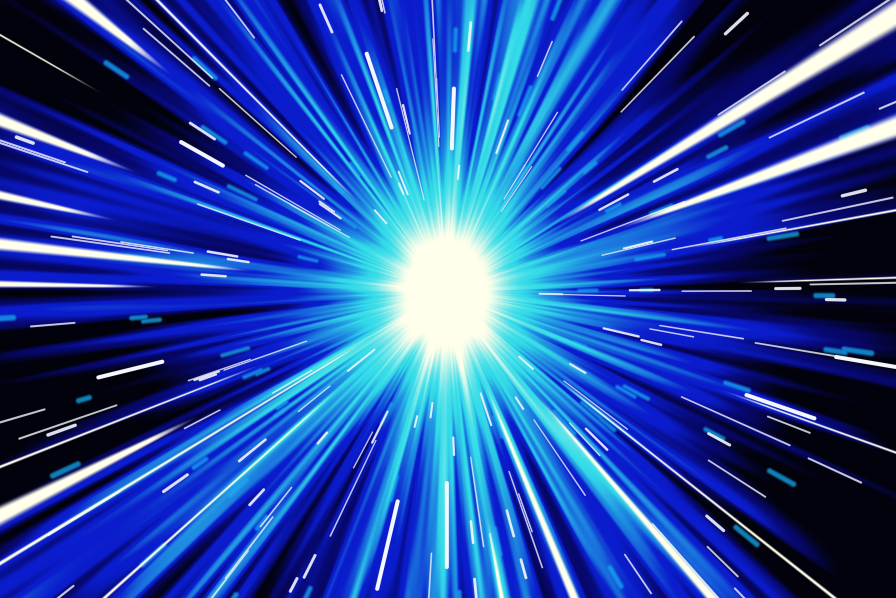
This background is drawn by a WebGL 2 fragment shader. Its source:

```glsl
#version 300 es
precision highp float;
// Blue light-speed burst: a glowing core, radial rays, tapered beams and flying dashes.
uniform vec2 u_resolution;
out vec4 outColor;

const float TAU = 6.2831853;
const vec3 BLACK = vec3(0.008, 0.008, 0.05);
const vec3 NAVY = vec3(0.025, 0.03, 0.42);
const vec3 BLUE = vec3(0.04, 0.11, 0.80);
const vec3 AZURE = vec3(0.11, 0.51, 0.88);
const vec3 CYAN = vec3(0.20, 0.86, 0.91);
const vec3 CREAM = vec3(1.0, 1.0, 0.92);

// Wedge beams: direction in degrees, start radius, widening.
const vec3 BEAMS[11] = vec3[11](
  vec3(31.7, 0.21, 0.034), vec3(20.2, 0.30, 0.038), vec3(141.8, 0.58, 0.06),
  vec3(159.0, 0.55, 0.045), vec3(167.8, 0.56, 0.035), vec3(173.9, 0.32, 0.024),
  vec3(179.0, 0.48, 0.018), vec3(206.6, 0.46, 0.04), vec3(292.6, 0.16, 0.018),
  vec3(310.9, 0.22, 0.017), vec3(280.2, 0.38, 0.02));
// Thin beams: direction in degrees, start radius.
const vec2 LINES[9] = vec2[9](
  vec2(10.3, 0.40), vec2(1.8, 0.48), vec2(134.8, 0.20), vec2(150.1, 0.66), vec2(201.4, 0.33),
  vec2(211.3, 0.14), vec2(221.8, 0.24), vec2(321.7, 0.23), vec2(340.3, 0.48));
// Bold dashes: direction in degrees, start and end radius.
const vec3 DASHES[8] = vec3[8](
  vec3(88.0, 0.24, 0.34), vec3(108.6, 0.29, 0.42), vec3(150.6, 0.43, 0.51), vec3(193.8, 0.49, 0.60),
  vec3(256.8, 0.36, 0.51), vec3(270.0, 0.32, 0.46), vec3(341.0, 0.53, 0.65), vec3(350.5, 0.66, 0.80));

float hash(vec2 p) {
  return fract(sin(dot(p, vec2(127.1, 311.7))) * 43758.545);
}

// Value noise that wraps around the circle after count cells.
float ringNoise(float turn, float radius, float count) {
  vec2 p = vec2(turn * count, radius);
  vec2 cell = floor(p);
  vec2 f = smoothstep(0.0, 1.0, p - cell);
  vec2 a = vec2(mod(cell.x, count) + count, cell.y);
  vec2 b = vec2(mod(cell.x + 1.0, count) + count, cell.y);
  vec2 up = vec2(0.0, 1.0);
  return mix(mix(hash(a), hash(b), f.x), mix(hash(a + up), hash(b + up), f.x), f.y);
}

// Soft angular lobe around a direction in degrees.
float lobe(float angle, float direction, float width) {
  float w = radians(width);
  return exp(-2.0 * (1.0 - cos(angle - radians(direction))) / (w * w));
}

// Rounded radial capsule, given the sideways distance from its axis.
float capsule(float r, float across, float start, float end, float halfWidth, float blur) {
  float along = max(abs(r - 0.5 * (start + end)) - 0.5 * (end - start), 0.0);
  return 1.0 - smoothstep(-blur, blur, length(vec2(along, across)) - halfWidth);
}

float dash(vec2 polar, vec3 shape, float blur) {
  float delta = polar.y - radians(shape.x);
  return step(0.0, cos(delta)) * capsule(polar.x, sin(delta) * polar.x, shape.y, shape.z, 0.0034, blur);
}

// Wedge widening outward: x is the body, y its halo.
vec2 beam(vec2 polar, vec3 shape, float blur) {
  float delta = polar.y - radians(shape.x);
  float across = abs(sin(delta)) * polar.x;
  float w = shape.z * max(polar.x - shape.y, 0.0) + 0.0012;
  float visible = step(0.0, cos(delta)) * smoothstep(shape.y, shape.y + 0.1, polar.x);
  return visible * vec2(1.0 - smoothstep(0.5 * w - blur, 1.1 * w + blur, across), exp(-across / (w + 0.004)));
}

// One randomly placed capsule per angular cell.
float streaks(float r, float turn, float count, float seed, float span, float width, float blur) {
  vec2 id = vec2(floor(turn * count), seed);
  float across = (fract(turn * count) - 0.5 - 0.5 * (hash(id) - 0.5)) * TAU / count * r;
  float start = mix(0.15, 0.80, hash(id + 17.3));
  float end = start + span * mix(0.3, 1.0, hash(id + 41.9));
  return step(0.35, hash(id + 73.1)) * capsule(r, across, start, end, width * (0.5 + r), blur);
}

vec3 ramp(float v) {
  vec3 c = mix(BLACK, NAVY, smoothstep(0.0, 0.2, v));
  c = mix(c, BLUE, smoothstep(0.18, 0.36, v));
  c = mix(c, AZURE, smoothstep(0.40, 0.60, v));
  c = mix(c, CYAN, smoothstep(0.56, 0.76, v));
  return mix(c, CREAM, smoothstep(0.74, 1.06, v));
}

void main() {
  vec2 p = (gl_FragCoord.xy - vec2(0.4987, 0.512) * u_resolution) / u_resolution.y;
  float blur = 0.7 / u_resolution.y;
  float r = length(p);
  float angle = atan(p.y, p.x + 1e-6);
  float turn = angle / TAU + 0.5;
  vec2 polar = vec2(r, angle);

  // Core glow, fine rays, dark sectors and bright sectors.
  float rays = 0.18 * ringNoise(turn, r * 1.5, 48.0) + 0.36 * ringNoise(turn, r * 2.0, 130.0)
             + 0.46 * ringNoise(turn, r * 3.0, 310.0);
  float shade = 0.8 * lobe(angle, 4.0, 12.0) + 1.1 * lobe(angle, -26.0, 13.0) + 0.8 * lobe(angle, 41.0, 7.0)
              + 1.1 * lobe(angle, 148.0, 9.0) + 1.1 * lobe(angle, 194.0, 9.0);
  float lift = 0.5 * lobe(angle, 85.0, 28.0) + 0.5 * lobe(angle, 270.0, 35.0) + lobe(angle, -48.0, 8.0)
             + lobe(angle, 213.0, 6.0) + lobe(angle, 230.0, 6.0) + lobe(angle, 174.0, 5.0)
             + lobe(angle, 256.0, 5.0) + 1.5 * lobe(angle, 281.0, 4.0) + 0.6 * lobe(angle, 126.0, 8.0);
  float v = 0.35 + 1.22 * exp(-r / (0.13 - 0.012 * cos(2.0 * angle)));
  v += (rays - 0.5) * 0.95 * smoothstep(0.02, 0.32, r) - 0.19 * smoothstep(0.42, 0.9, r);
  v += 0.08 * lift - 0.3 * shade * smoothstep(0.2, 0.7, r);

  // Beams and bold dashes.
  vec2 light = vec2(0.0);
  float bright = 0.0;
  for (int i = 0; i < 11; i++) light = max(light, beam(polar, BEAMS[i], blur));
  for (int i = 0; i < 9; i++) light = max(light, beam(polar, vec3(LINES[i], 0.003), blur));
  for (int i = 0; i < 8; i++) bright = max(bright, dash(polar, DASHES[i], blur));

  // Scattered thin lines, short sparks and soft cyan flecks.
  float flecks = 0.0;
  for (int i = 0; i < 4; i++) {
    float seed = float(i) * 7.7 + 3.0;
    bright = max(bright, 0.8 * streaks(r, turn, 31.0, seed, 0.2, 0.0014, blur));
    bright = max(bright, 0.9 * streaks(r, turn, 25.0, seed + 31.0, 0.06, 0.0024, blur));
    flecks = max(flecks, streaks(r, turn, 37.0, seed + 57.0, 0.05, 0.0038, 0.003));
  }
  vec3 color = ramp(v + 0.22 * light.y);
  color = mix(color, max(color, vec3(0.08, 0.66, 0.94)), 0.75 * flecks);
  color = mix(color, vec3(0.96, 0.97, 1.0), bright);
  outColor = vec4(mix(color, CREAM, light.x), 1.0);
}
```
